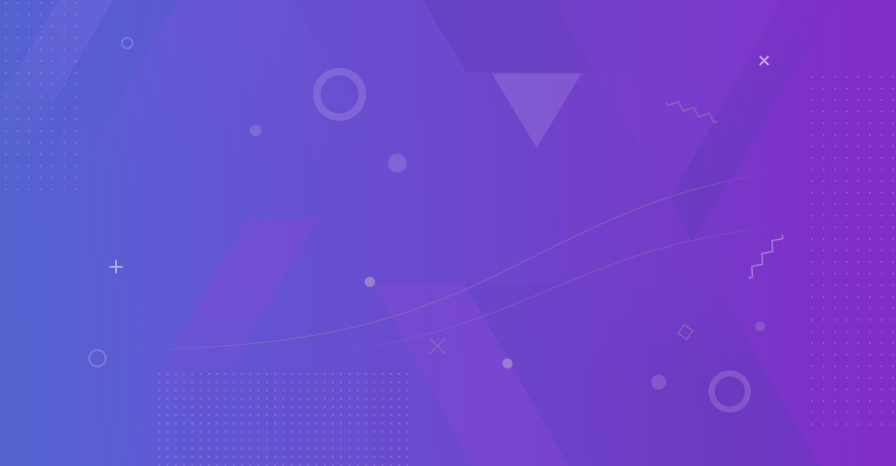
This background is drawn by a WebGL 1 fragment shader. Its source:

```glsl
precision highp float;

uniform vec2 u_resolution;

float px; // size of one pixel in canvas units (height = 4)

float cover(float d) { return clamp(0.5 - d / px, 0.0, 1.0); }

float disc(vec2 p, vec2 c, float r) { return cover(length(p - c) - r); }

float ring(vec2 p, vec2 c, float r, float halfWidth) {
  return cover(abs(length(p - c) - r) - halfWidth);
}

// Coverage to the right of a slanted line through a
float rightOf(vec2 p, vec2 a, float lean) {
  return cover(-(p.x - a.x + lean * (p.y - a.y)) * 0.865);
}

float below(vec2 p, float y) { return cover(p.y - y); }

vec2 turn(vec2 p, float angle) {
  float c = cos(angle), s = sin(angle);
  return vec2(c * p.x + s * p.y, c * p.y - s * p.x);
}

float plusSign(vec2 p, float arm, float halfWidth) {
  p = abs(p);
  return cover(max(min(p.x, p.y) - halfWidth, max(p.x, p.y) - arm));
}

float zigzag(vec2 p, float halfLength) {
  float wave = abs(fract(p.x / 0.14) - 0.5) * 0.12 - 0.03;
  return cover(max(abs(p.y - wave) * 0.76 - 0.007, abs(p.x) - halfLength));
}

float dotGrid(vec2 p, vec2 lo, vec2 hi, float pitch) {
  vec2 cell = mod(p - lo + 0.5 * pitch, pitch) - 0.5 * pitch;
  vec2 inside = step(lo - 0.03, p) * step(p, hi + 0.03);
  return cover(length(cell) - 0.007) * inside.x * inside.y;
}

// Rising S-shaped thread
float thread(vec2 p, vec2 mid, float rise, float run) {
  float t = 2.0 / (1.0 + exp(-2.0 * (p.x - mid.x) / run)) - 1.0;
  float slope = rise / run * (1.0 - t * t);
  float d = abs(p.y - mid.y - rise * t) / sqrt(1.0 + slope * slope);
  return cover(d - 0.004);
}

vec3 backdrop(vec2 p) {
  float x = p.x / 7.68 + 0.025 * (p.y / 4.0 - 0.5);
  vec3 c = mix(vec3(0.32, 0.39, 0.81), vec3(0.37, 0.355, 0.83), smoothstep(-0.05, 0.2, x));
  c = mix(c, vec3(0.42, 0.295, 0.81), smoothstep(0.1, 0.5, x));
  c = mix(c, vec3(0.455, 0.235, 0.785), smoothstep(0.42, 0.78, x));
  return mix(c, vec3(0.505, 0.18, 0.79), smoothstep(0.72, 0.98, x));
}

void main() {
  px = 4.0 / u_resolution.y;
  vec2 p = gl_FragCoord.xy / u_resolution * vec2(7.68, 4.0);
  vec3 violet = vec3(0.54, 0.27, 0.84);
  vec3 shade = vec3(0.36, 0.23, 0.71);
  vec3 pale = vec3(0.78, 0.70, 0.90);
  vec3 grey = vec3(0.56, 0.48, 0.68);
  vec3 col = backdrop(p);

  // Slanted bands at the upper left
  float topFade = smoothstep(2.4, 4.0, p.y);
  float band = rightOf(p, vec2(0.5, 4.0), -0.58) - rightOf(p, vec2(0.97, 4.0), -0.58);
  col = mix(col, vec3(0.46, 0.42, 0.87), 0.35 * band * topFade);
  band = rightOf(p, vec2(0.97, 4.0), -0.58) - rightOf(p, vec2(1.52, 4.0), -0.58);
  col = mix(col, vec3(0.31, 0.36, 0.78), 0.3 * band * topFade);
  band = rightOf(p, vec2(1.52, 4.0), -0.58) * (1.0 - rightOf(p, vec2(2.5, 4.0), 0.58));
  col = mix(col, vec3(0.44, 0.34, 0.85), 0.25 * band * topFade);

  // Shaded slab at the top and wide wedge below it
  float slab = rightOf(p, vec2(3.62, 4.0), 0.61) * (1.0 - below(p, 3.38));
  col = mix(col, shade, 0.42 * slab * smoothstep(5.9, 4.2, p.x));
  float wedge = rightOf(p, vec2(5.1, 3.38), 0.6) * (1.0 - rightOf(p, vec2(6.7, 4.0), -0.56));
  col = mix(col, violet, 0.16 * wedge * smoothstep(1.9, 3.0, p.y));

  // Dark strip and slope at the right
  float strip = rightOf(p, vec2(6.7, 4.0), -0.56) * (1.0 - rightOf(p, vec2(7.18, 4.0), -0.6));
  strip *= rightOf(p, vec2(5.75, 2.3), 0.47);
  col = mix(col, shade, 0.4 * strip * smoothstep(4.6, 2.2, p.y));
  float slope = 1.0 - rightOf(p, vec2(5.93, 1.92), 0.57);
  col = mix(col, shade, 0.4 * slope * smoothstep(4.3, 6.3, p.x) * smoothstep(2.0, 0.5, p.y));

  // Translucent parallelograms at the bottom
  float panel = rightOf(p, vec2(2.12, 2.12), -0.58) - rightOf(p, vec2(2.73, 2.12), -0.59);
  col = mix(col, violet, 0.33 * panel * below(p, 2.12) * smoothstep(0.2, 1.6, p.y));
  panel = rightOf(p, vec2(3.2, 1.57), 0.55) - rightOf(p, vec2(3.98, 1.57), 0.57);
  col = mix(col, violet, 0.36 * panel * below(p, 1.57));
  float shadow = rightOf(p, vec2(3.98, 1.57), 0.57) * below(p, 1.57);
  col = mix(col, shade, 0.18 * shadow * smoothstep(5.6, 4.2, p.x));

  // Pointing triangle
  float triangle = below(p, 3.37) * cover((abs(p.x - 4.6) - 0.6 * (p.y - 2.73)) * 0.857);
  col = mix(col, pale, 0.2 * triangle);

  // Dot fields
  float dots = dotGrid(p, vec2(0.05, 2.375), vec2(0.65, 3.975), 0.1);
  dots += dotGrid(p, vec2(6.96, 0.36), vec2(7.66, 3.34), 0.0993);
  dots += dotGrid(p, vec2(1.365, 0.01), vec2(3.49, 0.79), 0.0709);
  col = mix(col, pale, 0.36 * dots);

  // Threads
  float ends = smoothstep(0.8, 2.4, p.x) * smoothstep(6.95, 5.6, p.x);
  col = mix(col, grey, 0.6 * ends * thread(p, vec2(4.6, 1.81), 0.85, 1.7));
  ends = smoothstep(2.4, 4.2, p.x) * smoothstep(6.95, 5.6, p.x);
  col = mix(col, grey, 0.45 * ends * thread(p, vec2(4.7, 1.51), 0.63, 1.5));

  // Rings and discs
  float soft = ring(p, vec2(2.91, 3.19), 0.195, 0.032) + ring(p, vec2(6.255, 0.64), 0.155, 0.026);
  soft += disc(p, vec2(2.19, 2.88), 0.05) + disc(p, vec2(3.405, 2.6), 0.08);
  soft += disc(p, vec2(5.645, 0.72), 0.064) + disc(p, vec2(6.515, 1.2), 0.042);
  col = mix(col, pale, 0.24 * soft);
  float thin = ring(p, vec2(1.09, 3.63), 0.045, 0.007) + ring(p, vec2(0.835, 0.925), 0.07, 0.008);
  col = mix(col, pale, 0.34 * thin);
  float bright = disc(p, vec2(3.17, 1.58), 0.044) + disc(p, vec2(4.35, 0.88), 0.043);
  col = mix(col, vec3(0.70, 0.60, 0.80), 0.65 * bright);

  // Crosses, diamond and zigzags
  float marks = plusSign(p - vec2(0.995, 1.71), 0.055, 0.007);
  marks += plusSign(turn(p - vec2(6.55, 3.48), 0.785), 0.053, 0.008);
  col = mix(col, vec3(0.88, 0.82, 0.95), 0.75 * marks);
  vec2 q = abs(turn(p - vec2(5.875, 1.15), 0.95));
  float lines = cover(abs(max(q.x, q.y) - 0.045) - 0.006);
  lines += plusSign(turn(p - vec2(3.75, 1.03), 0.785), 0.095, 0.006);
  lines += zigzag(turn(p - vec2(5.935, 3.05), -0.36), 0.23);
  col = mix(col, grey, 0.6 * lines);
  col = mix(col, pale, 0.5 * zigzag(turn(p - vec2(6.555, 1.805), 0.906), 0.235));

  gl_FragColor = vec4(col, 1.0);
}
```
